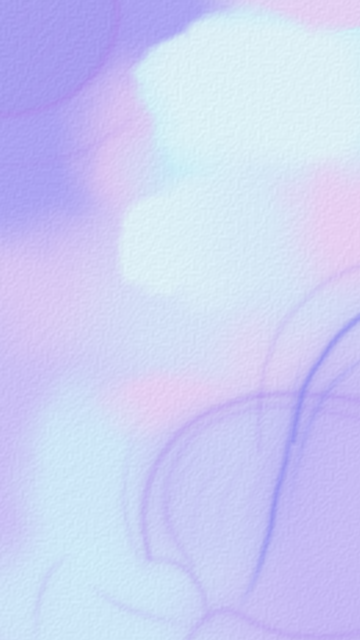
This background is drawn by a Shadertoy shader. Its source:

```glsl
// Pastel watercolour clouds crossed by translucent violet veils on grained paper.

float hash(vec2 p) {
    return fract(sin(dot(p, vec2(127.1, 311.7))) * 43758.5);
}

float noise(vec2 p) {
    vec2 i = floor(p), f = fract(p);
    f = f * f * (3. - 2. * f);
    return mix(mix(hash(i), hash(i + vec2(1, 0)), f.x),
               mix(hash(i + vec2(0, 1)), hash(i + vec2(1, 1)), f.x), f.y);
}

float fbm(vec2 p) {
    float sum = 0., gain = .5;
    for (int i = 0; i < 5; i++) {
        sum += gain * noise(p);
        p = mat2(1.6, 1.2, -1.2, 1.6) * p + 7.3;
        gain *= .5;
    }
    return sum;
}

// Soft ellipse: xy is the centre, zw the radii
float wash(vec2 p, vec4 e, float soft) {
    return 1. - smoothstep(1. - soft, 1. + soft, length((p - e.xy) / e.zw));
}

// Soft disc: z is the radius
float puff(vec2 p, vec3 disc, float soft) {
    return wash(p, disc.xyzz, soft);
}

// Thin fold with a soft halo
float fold(float d) {
    return .65 * exp(-d * d / .00012) + .35 * exp(-d / .032);
}

// Fold along a quadratic curve; taper = 1 fades both ends
float strand(vec2 p, vec4 ends, vec2 bend, float taper) {
    vec2 best = vec2(9, 0), from = ends.xy;
    for (float i = 1.; i <= 16.; i++) {
        float t = i / 16.;
        vec2 to = mix(mix(ends.xy, bend, t), mix(bend, ends.zw, t), t), edge = to - from;
        float h = clamp(dot(p - from, edge) / dot(edge, edge), 0., 1.);
        float d = length(p - from - edge * h);
        if (d < best.x) best = vec2(d, t - (1. - h) / 16.);
        from = to;
    }
    return fold(best.x) * mix(1., sin(3.1416 * best.y), taper);
}

void mainImage(out vec4 fragColor, in vec2 fragCoord) {
    vec2 p = fragCoord / iResolution.x;
    vec2 drift = vec2(fbm(p * 5.), fbm(p * 5. + 31.)) - .48;
    vec2 q = p + .17 * drift, s = p + .025 * drift;

    vec3 violet = vec3(.66, .63, .95), lilac = vec3(.77, .72, .96);
    vec3 pink = vec3(.91, .81, .95), cyan = vec3(.77, .93, .97);
    vec3 sky = vec3(.83, .89, .965), white = vec3(.87, .945, .965);

    // Lavender ground with violet, pink and blue washes
    vec3 col = mix(vec3(.79, .75, .96), vec3(.84, .84, .96), smoothstep(0., .75, q.x));
    col = mix(col, violet, .9 * wash(q, vec4(0, 1.46, .4, .36), .45));
    col = mix(col, violet, .9 * wash(q, vec4(.38, 1.74, .24, .18), .4));
    col = mix(col, pink, .75 * wash(q, vec4(.37, 1.35, .16, .22), .6));
    col = mix(col, pink, .5 * wash(q, vec4(.14, .98, .2, .15), .7));
    col = mix(col, pink, .7 * wash(q, vec4(.88, 1.75, .2, .12), .6));
    col = mix(col, sky, .9 * wash(q, vec4(.6, .96, .34, .22), .6));
    col = mix(col, cyan, .8 * wash(q, vec4(.6, 1.3, .22, .24), .5));

    // Upper cloud: cyan rim, then a paler body
    float upper = puff(q, vec3(.54, 1.5, .16), .13);
    upper = max(upper, puff(q, vec3(.7, 1.56, .21), .15));
    upper = max(upper, puff(q, vec3(.87, 1.46, .24), .2));
    upper = max(upper, puff(q, vec3(.59, 1.37, .13), .2));
    upper = max(upper, puff(q, vec3(.99, 1.59, .1), .15));
    float core = wash(q, vec4(.73, 1.51, .34, .24), .3);
    col = mix(col, mix(cyan, white, core), .95 * upper);

    // Middle cloud, crisp on its left and melting to the right
    float middle = puff(q, vec3(.43, 1.08, .125), .15);
    middle = max(middle, puff(q, vec3(.58, 1.1, .18), .3));
    middle = max(middle, puff(q, vec3(.7, 1.16, .19), .5));
    col = mix(col, mix(white, sky, smoothstep(.4, .9, q.x)), .9 * middle);

    // Pink banks and the lower cyan pool
    col = mix(col, pink, .9 * wash(q, vec4(1, 1.18, .21, .17), .5));
    col = mix(col, pink, .8 * wash(q, vec4(.48, .67, .17, .09), .4));
    col = mix(col, pink, .5 * wash(q, vec4(.76, .79, .18, .11), .6));
    vec3 pool = vec3(.81, .92, .97);
    col = mix(col, pool, .9 * wash(q, vec4(.25, .42, .2, .29), .4));
    col = mix(col, pool, .9 * wash(q, vec4(.24, .08, .38, .2), .45));

    // Translucent fills of the lower veils
    col = mix(col, vec3(.78, .81, .965), .75 * wash(s, vec4(.67, .43, .27, .24), .25));
    col = mix(col, lilac, .85 * wash(s, vec4(1.02, .32, .28, .46), .35));
    col = mix(col, lilac, .6 * wash(s, vec4(.85, .06, .32, .14), .5));

    // Round veil in the upper left corner
    float ring = length((s - vec2(0, 1.73)) / vec2(.33, .275));
    col = mix(col, violet - .01, .75 * (1. - smoothstep(.96, 1.02, ring)));
    float mauve = .75 * fold(abs(ring - .98) * .3);
    mauve += .3 * strand(s, vec4(-.15, 1.31, .4, 1.5), vec2(.27, 1.3), 1.);

    // Nested folds inside both veils
    for (float i = 0.; i < 4.; i++) {
        mauve += .2 * strand(s, vec4(0, 1.5 + .07 * i, .29 - .08 * i, 1.8),
                             vec2(.2 - .03 * i, 1.54 + .06 * i), 1.);
        mauve += .14 * strand(s, vec4(.47 + .07 * i, .24, .58 + .07 * i, .55),
                              vec2(.44 + .08 * i, .42), 1.);
    }

    // Dome, its inner lining and the faint arch behind
    mauve += .55 * max(strand(s, vec4(.417, .227, .532, .609), vec2(.359, .458), 0.),
                       strand(s, vec4(.532, .609, 1.02, .662), vec2(.66, .72), 0.));
    mauve += .3 * max(strand(s, vec4(.532, .204, .556, .593), vec2(.382, .412), 0.),
                      strand(s, vec4(.556, .593, 1.02, .609), vec2(.7, .69), 0.));
    mauve += .3 * strand(s, vec4(.722, .528, 1.02, 1.045), vec2(.7, .96), 0.);

    // Loose wisps along the bottom and around the dome
    mauve += .45 * max(strand(s, vec4(.52, 0, .7, .05), vec2(.59, .13), 0.),
                       strand(s, vec4(.7, .05, 1.02, .03), vec2(.84, -.03), 0.));
    mauve += .3 * strand(s, vec4(.09, -.05, .22, .24), vec2(.08, .2), 1.);
    mauve += .3 * strand(s, vec4(.24, .16, .54, .04), vec2(.35, .065), 1.);
    mauve += .45 * strand(s, vec4(.39, .22, .58, 0), vec2(.57, .25), 1.);
    mauve += .25 * strand(s, vec4(.4, .65, .43, .16), vec2(.28, .36), 1.);
    col = mix(col, vec3(.68, .54, .92), .75 * min(mauve, 1.));

    // Blue S-shaped fold on the right
    float blue = .75 * max(strand(s, vec4(1.02, .912, .815, .551), vec2(.845, .794), 0.),
                           strand(s, vec4(.843, .817, .66, .08), vec2(.787, .285), 1.));
    blue += .35 * strand(s, vec4(1.1, .81, .81, .32), vec2(.83, .76), 1.);
    col = mix(col, vec3(.57, .55, .93), min(blue, .85));

    // Embossed paper grain
    col += .035 * (noise(p * 130.) - noise(p * 130. + vec2(.5, -.5)));
    fragColor = vec4(clamp(col, 0., 1.), 1);
}
```
